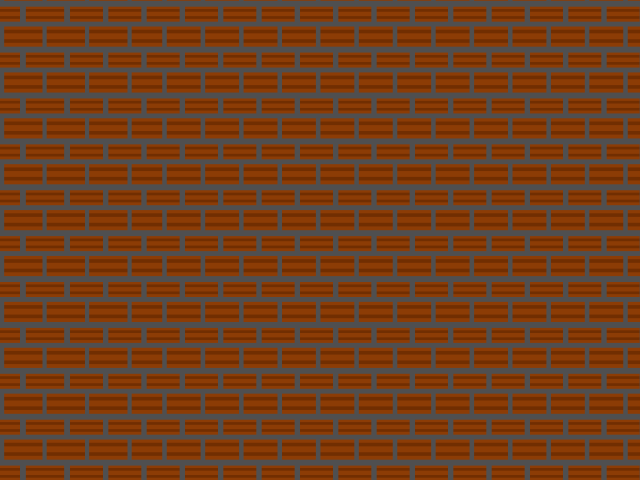
Write a Shadertoy shader that draws this texture.

```glsl
// A brick wall of alternating tall and short courses in grey mortar.
// Each course is a pair of periodic box profiles: longer bricks at the left
// end, then an even run. Every brick carries two darker horizontal bands.

const float CANVAS_HEIGHT = 576.0;   // design units spanning the canvas height
const float COURSE_PERIOD = 55.07;   // one tall plus one short course
const float LONG_BRICK    = 46.0;    // brick length at the left end

const vec3 MORTAR     = vec3(0.31, 0.31, 0.315);
const vec3 BRICK      = vec3(0.55, 0.235, 0.02);
const vec3 BRICK_BAND = vec3(0.445, 0.18, 0.005);

// Band centres and thickness, as fractions of brick height from its top
const vec2  BAND_CENTRES = vec2(0.25, 0.72);
const float BAND_SIZE    = 0.18;

struct Course {
    float top;         // first top edge, measured down the canvas
    float height;
    float longPitch;   // spacing of the long bricks
    float runStart;    // left edge of the even run
    float runOrigin;   // left edge of any brick on the even grid
    float runPitch;
    float runLength;   // brick length in the even run
};

const Course TALL  = Course(31.8, 24.2, 51.0, 158.0, 384.5, 46.1, 40.7);
const Course SHORT = Course(8.0, 18.0, 53.0, 84.0, 84.0, 46.0, 39.6);

// Smooth coverage of a signed distance, positive inside
float cover(float dist, float pixel) {
    return clamp(dist / pixel + 0.5, 0.0, 1.0);
}

// Signed distance to repeated intervals [start, start + size]
float intervals(float x, float start, float size, float period) {
    float middle = start + 0.5 * size;
    float offset = mod(x - middle + 0.5 * period, period) - 0.5 * period;
    return 0.5 * size - abs(offset);
}

// Lay one kind of course over the colour beneath it
vec3 layCourse(vec3 under, vec2 p, Course c, float pixel) {
    // Horizontal profile: long bricks, then the even run cut at its start
    float longBricks = intervals(p.x, c.runStart, LONG_BRICK, c.longPitch);
    float evenRun = min(intervals(p.x, c.runOrigin, c.runLength, c.runPitch),
                        p.x - c.runStart);
    float jointMiddle = c.runStart - 0.5 * (c.longPitch - LONG_BRICK);
    float across = p.x < jointMiddle ? longBricks : evenRun;

    // Vertical profile and the two bands inside it
    float down = intervals(p.y, c.top, c.height, COURSE_PERIOD);
    vec2 bandTops = c.top + c.height * (BAND_CENTRES - 0.5 * BAND_SIZE);
    float bandSize = c.height * BAND_SIZE;
    float bands = max(intervals(p.y, bandTops.x, bandSize, COURSE_PERIOD),
                      intervals(p.y, bandTops.y, bandSize, COURSE_PERIOD));

    vec3 face = mix(BRICK, BRICK_BAND, cover(bands, pixel));
    return mix(under, face, cover(across, pixel) * cover(down, pixel));
}

void mainImage(out vec4 fragColor, in vec2 fragCoord) {
    float pixel = CANVAS_HEIGHT / iResolution.y;
    vec2 p = vec2(fragCoord.x, iResolution.y - fragCoord.y) * pixel;

    vec3 color = layCourse(MORTAR, p, TALL, pixel);
    color = layCourse(color, p, SHORT, pixel);
    fragColor = vec4(color, 1.0);
}
```
